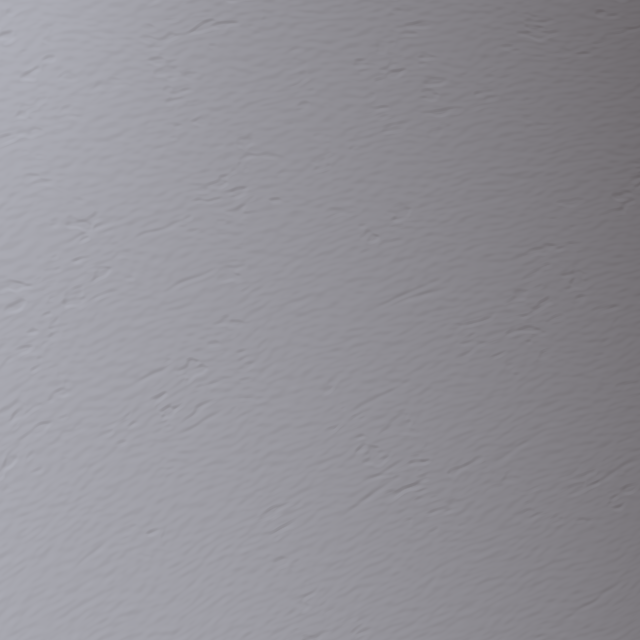
Write a Shadertoy shader that draws this texture.

```glsl
// Softly lit grey plaster: a wide diagonal falloff of light over a wall with
// patchy slanted pits, faint grain and a few long scratches. All relief is one
// height field, shaded by its slope toward a light at the upper left.

#define LIGHT_GREY vec3(0.64, 0.64, 0.67)
#define DARK_GREY vec3(0.51, 0.50, 0.52)
#define LIGHT_DIR vec2(-0.45, 0.89)
#define SLOPE_STEP 0.0026
#define RELIEF 0.052
#define PIT_SCALE vec2(20.0, 43.0)
#define GRAIN_SCALE vec2(46.0, 92.0)
#define GRAIN_DEPTH 0.45
#define SCRATCH_COUNT 14
#define SCRATCH_WIDTH 0.0032
#define SCRATCH_DEPTH 0.55

vec2 hash2(vec2 cell) {
    vec3 h = fract(cell.xyx * vec3(0.1031, 0.1030, 0.0973));
    h += dot(h, h.yzx + 33.33);
    return fract((h.xx + h.yz) * h.zy);
}

// Gradient noise, roughly -0.6 to 0.6
float corner(vec2 cell, vec2 offset) {
    float angle = 6.2832 * hash2(cell + 57.0).x;
    return dot(vec2(cos(angle), sin(angle)), offset);
}

float noise(vec2 p) {
    vec2 i = floor(p), f = fract(p);
    vec2 w = f * f * f * (f * (f * 6.0 - 15.0) + 10.0);
    vec2 e = vec2(1.0, 0.0);
    float low = mix(corner(i, f), corner(i + e.xy, f - e.xy), w.x);
    float high = mix(corner(i + e.yx, f - e.yx), corner(i + e.xx, f - e.xx), w.x);
    return mix(low, high, w.y);
}

// Long tapered grooves rising to the right, in the lower part of the wall
float scratches(vec2 p) {
    float depth = 0.0;
    for (int i = 0; i < SCRATCH_COUNT; i++) {
        vec2 place = hash2(vec2(float(i), 3.0));
        vec2 shape = hash2(vec2(float(i), 11.0));
        float angle = mix(0.68, 0.32, place.y) + 0.15 * (shape.x - 0.5);
        float halfLength = mix(0.035, 0.085, shape.y);
        vec2 along = vec2(cos(angle), sin(angle));
        vec2 d = p - place * vec2(1.0, 0.68);
        float t = dot(d, along) / halfLength;
        float across = dot(d, vec2(-along.y, along.x)) + 0.006 * noise(p * 24.0);
        float taper = 1.0 - smoothstep(0.2, 1.0, abs(t));
        depth += taper * exp(-across * across / (SCRATCH_WIDTH * SCRATCH_WIDTH));
    }
    return depth;
}

float wallHeight(vec2 p) {
    // Slanted coordinates, steeper toward the bottom and finer to the right
    vec2 slanted = vec2(p.x + 0.3 * p.y, p.y - p.x * (0.65 - 0.5 * p.y));
    slanted += 0.016 * vec2(noise(p * 9.0), noise(p * 9.0 + 31.0));

    float rough = noise(slanted * PIT_SCALE) + 0.5 * noise(slanted * PIT_SCALE * 2.2 + 17.0);
    float fine = noise(slanted * GRAIN_SCALE + 41.0);
    float cluster = noise(p * 5.0 + 7.0) + 0.6 * noise(p * 12.0 + 23.0);
    float patchiness = smoothstep(-0.08, 0.38, cluster);

    float pits = smoothstep(0.1, 0.48, rough) * patchiness;
    float grain = GRAIN_DEPTH * (fine + 0.6 * rough);
    return grain - pits - SCRATCH_DEPTH * scratches(p);
}

void mainImage(out vec4 fragColor, in vec2 fragCoord) {
    vec2 p = fragCoord / iResolution.xy;

    // Broad falloff from the left edge to the upper right corner
    float falloff = p.x + 0.2 * (p.y - 0.5) * smoothstep(0.0, 0.4, p.x);
    float value = 0.66 - 0.12 * falloff - 0.08 * falloff * falloff;
    value += 0.025 * exp(-12.0 * dot(p - vec2(0.0, 1.0), p - vec2(0.0, 1.0)));

    // Slope shading, with shadows stronger than highlights
    vec2 reach = LIGHT_DIR * SLOPE_STEP;
    float slope = wallHeight(p - reach) - wallHeight(p + reach);
    float shade = slope * (slope < 0.0 ? 1.3 : 0.65);
    value += RELIEF * shade * (1.0 - 0.3 * p.x);

    float tone = (value - 0.507) / 0.137;
    fragColor = vec4(mix(DARK_GREY, LIGHT_GREY, tone), 1.0);
}
```
